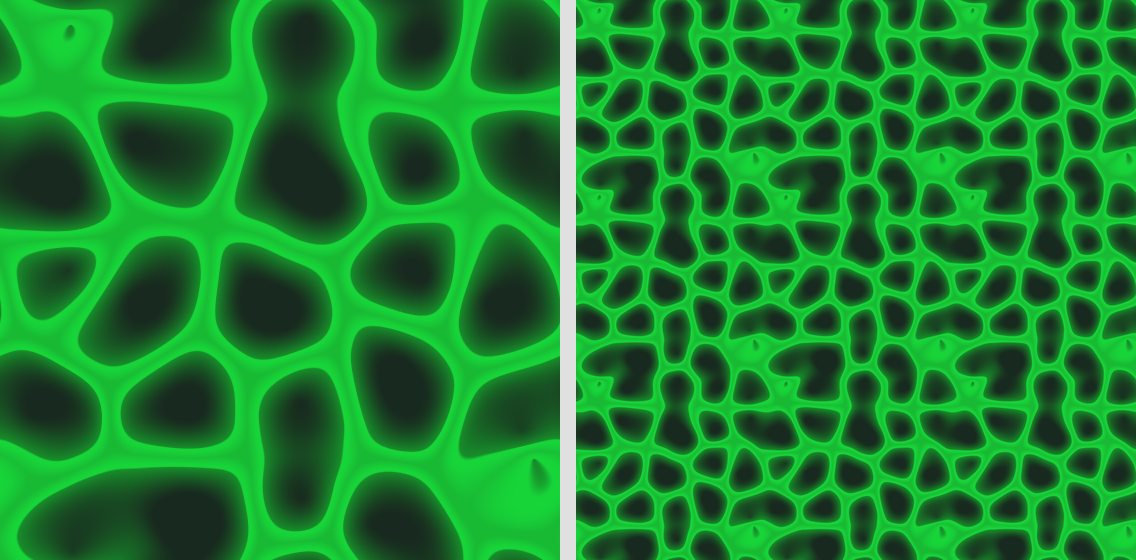
Left, the tile; right, the same tile 3 across and 3 down.
Give the GLSL for this pattern, as a Shadertoy shader.

```glsl
// Glowing green network around dark, rounded cells. Scattered seeds on a wrapped
// grid are grouped into cells; the log ratio of their soft weights gives a smooth
// depth from the cell border, which is coloured as a band and an inward glow.

#define GRID 5.0          // seeds per side
#define JITTER 0.74       // scatter of the seeds
#define SIZE_SPREAD 0.26  // variation of the cell sizes
#define MERGE 0.24        // share of seeds that join a neighbour
#define SHARPNESS 7.5     // higher: tighter corners
#define WARP 0.030        // waviness of the borders
#define WARP_GRID 8.0     // waves per side
#define BAND 0.0145       // half width of the bright band
#define GLOW 0.043        // reach of the inward glow
#define EDGE 0.0012       // softness of the band edge

const vec3 DARK = vec3(0.095, 0.165, 0.120);
const vec3 GLOW_GREEN = vec3(0.090, 0.560, 0.165);
const vec3 BAND_CORE = vec3(0.095, 0.725, 0.200);
const vec3 BAND_RIM = vec3(0.090, 0.835, 0.225);

float hash(vec2 p, float salt) {
    return fract(sin(dot(p, vec2(127.1, 311.7)) + salt * 74.7) * 43758.5453);
}

// Value noise that wraps after WARP_GRID cells
float noise(vec2 p, float salt) {
    vec2 i = floor(p), f = fract(p);
    f = f * f * (3.0 - 2.0 * f);
    vec2 lo = mod(i, WARP_GRID), hi = mod(i + 1.0, WARP_GRID);
    return mix(mix(hash(lo, salt), hash(vec2(hi.x, lo.y), salt), f.x),
               mix(hash(vec2(lo.x, hi.y), salt), hash(hi, salt), f.x), f.y);
}

// Group of a seed: itself, or its right or upper neighbour
float groupOf(vec2 cell) {
    float r = hash(cell, 4.0);
    vec2 shift = r < 0.5 * MERGE ? vec2(1, 0) : r < MERGE ? vec2(0, 1) : vec2(0);
    vec2 owner = mod(cell + shift, GRID);
    return owner.x + GRID * owner.y;
}

// Soft weight of the seed in a grid cell, falling with distance
float seedWeight(vec2 p, vec2 cell) {
    vec2 id = mod(cell, GRID);
    vec2 offset = vec2(hash(id, 1.0), hash(id, 2.0)) - 0.5;
    float radius = SIZE_SPREAD * (hash(id, 3.0) - 0.5);
    float dist = length(cell + 0.5 + JITTER * offset - p) - radius;
    return exp(-SHARPNESS * dist);
}

// Depth inside a cell in canvas units, near zero on the border
float cellDepth(vec2 p) {
    vec2 base = floor(p);
    float weights[25];
    float groups[25];
    float best = 0.0, second = 0.0, bestGroup = -1.0, secondGroup = -1.0;

    // Find the two strongest groups
    for (int k = 0; k < 25; k++) {
        vec2 cell = base + vec2(k % 5 - 2, k / 5 - 2);
        float w = seedWeight(p, cell);
        float g = groupOf(mod(cell, GRID));
        weights[k] = w;
        groups[k] = g;
        if (w > best) {
            if (g != bestGroup) { second = best; secondGroup = bestGroup; }
            best = w;
            bestGroup = g;
        } else if (g != bestGroup && w > second) {
            second = w;
            secondGroup = g;
        }
    }

    // Compare the stronger group with all the others
    float total = 0.0, sumA = 0.0, sumB = 0.0;
    for (int k = 0; k < 25; k++) {
        total += weights[k];
        if (groups[k] == bestGroup) sumA += weights[k];
        if (groups[k] == secondGroup) sumB += weights[k];
    }
    float own = max(sumA, sumB);
    return log(own / max(total - own, 1e-6)) / (2.0 * SHARPNESS * GRID);
}

void mainImage(out vec4 fragColor, in vec2 fragCoord) {
    vec2 uv = fragCoord / iResolution.xy;
    vec2 q = uv * WARP_GRID;
    uv += WARP * (vec2(noise(q, 5.0), noise(q, 6.0)) - 0.5);
    float depth = cellDepth(uv * GRID);

    // Glow fading into the dark cell centre
    float fade = clamp(1.0 - (depth - BAND) / GLOW, 0.0, 1.0);
    vec3 inside = mix(DARK, GLOW_GREEN, pow(fade, 1.3));

    // Band with a brighter rim
    vec3 band = mix(BAND_CORE, BAND_RIM, smoothstep(-0.006, BAND * 0.9, depth));

    float inCell = smoothstep(BAND - EDGE, BAND + EDGE, depth);
    fragColor = vec4(mix(band, inside, inCell), 1.0);
}
```
